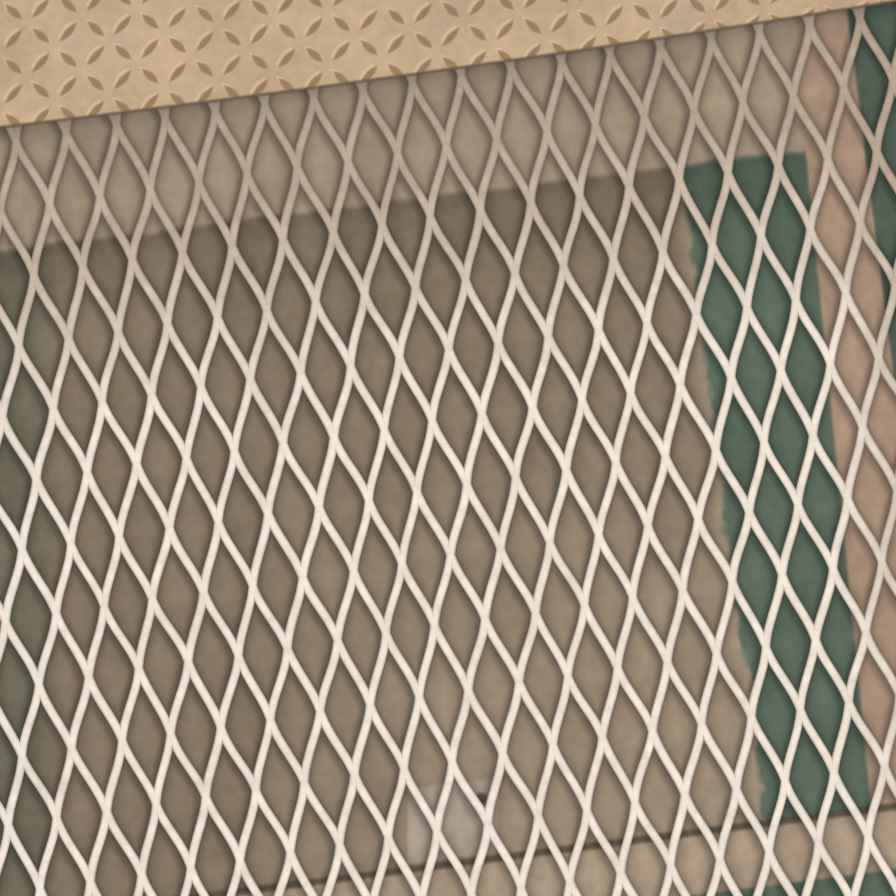
This texture is drawn by a Shadertoy shader. Its source:

```glsl
#define ROW vec2(0.0553, -0.0081)
#define COLUMN vec2(0.0201, 0.1497)
#define ANCHOR vec2(0.5010, 0.3915)
#define WIRE_RADIUS 0.0049
#define BEND 0.48
#define TREAD_PITCH 0.0305
#define WIRE_LIGHT vec3(0.95, 0.90, 0.84)
#define WIRE_DULL vec3(0.72, 0.64, 0.56)
#define PANEL vec3(0.57, 0.50, 0.42)
#define BEAM vec3(0.67, 0.59, 0.50)
#define GREEN vec3(0.37, 0.43, 0.37)
#define PLATE vec3(0.77, 0.66, 0.53)

vec2 hashGradient(vec2 cell) {
    float h = fract(sin(dot(cell, vec2(127.1, 311.7))) * 43758.5);
    return vec2(cos(6.2832 * h), sin(6.2832 * h));
}

float gradientNoise(vec2 p) {
    vec2 i = floor(p), f = p - i, u = f * f * f * (f * (f * 6.0 - 15.0) + 10.0);
    vec2 e = vec2(1.0, 0.0);
    float low = mix(dot(hashGradient(i), f), dot(hashGradient(i + e), f - e), u.x);
    float high = mix(dot(hashGradient(i + e.yx), f - e.yx), dot(hashGradient(i + 1.0), f - 1.0), u.x);
    return mix(low, high, u.y);
}

float fbm(vec2 p) {
    float sum = 0.0, gain = 0.6;
    for (int i = 0; i < 4; i++) {
        sum += gain * gradientNoise(p);
        p = p * 2.03 + 7.1;
        gain *= 0.5;
    }
    return sum;
}

// Coverage of the inside of a signed distance
float fill(float d, float soft) {
    return 1.0 - smoothstep(-soft, soft, d);
}

// Distance to the strands, folded into one quarter of a skewed cell
float meshDistance(vec2 p) {
    mat2 toCell = inverse(mat2(ROW, COLUMN));
    vec2 offset = fract(toCell * (p - ANCHOR) + 0.5) - 0.5;
    vec2 side = 2.0 * step(vec2(0.0), offset) - 1.0;
    vec2 f = abs(offset);
    float t = 2.0 * f.y;
    float strand = 0.5 * mix(t, t * t * (3.0 - 2.0 * t), BEND);
    float slope = mix(1.0, 6.0 * t * (1.0 - t), BEND);
    vec2 grad = vec2(side.x, -slope * side.y) * toCell;
    return abs(f.x - strand) / length(grad);
}

// Raised lozenges that alternate between the two diagonals
float treadDistance(vec2 p) {
    vec2 g = vec2(p.x, p.y + 0.13 * p.x) / TREAD_PITCH;
    vec2 cell = floor(g), f = fract(g) - 0.5;
    float flip = 1.0 - 2.0 * mod(cell.x + cell.y, 2.0);
    vec2 q = vec2(f.x + flip * f.y, f.y - flip * f.x) * 0.7071;
    return (abs(q.y) + 0.75 * q.x * q.x - 0.13) * TREAD_PITCH;
}

vec3 treadPlate(vec2 p, float px) {
    vec3 color = PLATE * (1.0 + 0.12 * fbm(p * 9.0) + 0.08 * fbm(p * 70.0));
    color = mix(color, vec3(0.70, 0.64, 0.58), 0.5 * smoothstep(0.05, 0.35, fbm(p * 5.0 + 3.0)));
    color = mix(color, vec3(0.86, 0.75, 0.61), 0.7 * fill(treadDistance(p + 0.003), 0.0015));
    return mix(color, vec3(0.57, 0.46, 0.34), 0.85 * fill(treadDistance(p), px + 0.0008));
}

// Panel, beams, painted strips and bracket behind the mesh
vec3 backdrop(vec2 p, float px) {
    float ragged = 0.022 * fbm(p * 22.0);
    float soft = px + 0.002;
    float beamEnd = p.y + 0.125 * p.x - 0.28;
    float postLeft = p.x - 0.90 - 0.10 * (p.y - 0.18);
    float postRight = p.x - 0.97 - 0.13 * (p.y - 0.2);
    float sill = p.y + 0.13 * p.x - 1.03;

    vec3 color = PANEL * mix(0.93, 1.10, smoothstep(0.25, 0.9, p.y) * smoothstep(0.1, 0.7, p.x));
    color = mix(color, vec3(0.42, 0.41, 0.34), 0.75 * fill(p.x - 0.055 + ragged, 0.025));
    float greenLeft = 0.765 + 0.13 * (p.y - 0.23) + ragged - p.x;
    color = mix(color, BEAM, 0.45 * fill(abs(greenLeft) - 0.012 - ragged, 0.008));
    color = mix(color, GREEN, fill(greenLeft, 0.005));
    color *= 1.0 - 0.16 * exp(-max(beamEnd, 0.0) * 22.0);
    color = mix(color, BEAM * 0.96, fill(beamEnd + 0.3 * ragged, 0.005));
    color = mix(color, vec3(0.68, 0.57, 0.48), fill(max(-postLeft, postRight), soft));
    color = mix(color, GREEN * 0.9, fill(-postRight, soft));

    // Bracket with its bolt hole
    vec2 b = p - vec2(0.505, 0.916);
    b.y += 0.12 * b.x;
    vec2 box = abs(b) - vec2(0.05, 0.042);
    color = mix(color, vec3(0.68, 0.63, 0.57), 0.8 * fill(max(box.x, box.y) + 0.2 * ragged, soft));
    color = mix(color, vec3(0.37, 0.32, 0.25), fill(length(b - vec2(0.031, -0.02)) - 0.007, soft));

    color = mix(color, BEAM, fill(-sill, soft));
    color = mix(color, vec3(0.34, 0.30, 0.24), 0.8 * fill(abs(sill) - 0.004, soft));
    color = mix(color, GREEN, fill(1.10 - 0.13 * p.x - p.y, soft));
    return color * (1.0 + 0.13 * fbm(p * vec2(13.0, 7.0)) + 0.10 * fbm(p * 55.0));
}

void mainImage(out vec4 fragColor, in vec2 fragCoord) {
    float px = 1.0 / iResolution.y;
    // The y axis runs downward from the top edge
    vec2 p = vec2(fragCoord.x, iResolution.y - fragCoord.y) * px;
    vec2 bent = p + 0.0035 * vec2(gradientNoise(p * 9.0), gradientNoise(p * 9.0 + 31.0));
    float edge = p.y - 0.142 + 0.118 * p.x + 0.023 * p.x * p.x;
    float d = meshDistance(bent);

    // Soft shadow around and beside every strand
    vec3 color = backdrop(p, px);
    color *= 1.0 - 0.30 * exp(-max(d - WIRE_RADIUS, 0.0) * 210.0);
    color *= 1.0 - 0.13 * fill(meshDistance(bent + vec2(0.007, -0.004)) - WIRE_RADIUS, 0.004);

    // Painted strands, duller near the plate and the post
    float clean = smoothstep(0.04, 0.40, edge) * (1.0 - 0.75 * smoothstep(0.86, 1.0, p.x - 0.1 * p.y));
    vec3 wire = mix(WIRE_DULL, WIRE_LIGHT, clamp(clean + 0.35 * fbm(p * 12.0), 0.0, 1.0));
    wire *= 1.0 - 0.20 * smoothstep(0.35, 1.0, d / WIRE_RADIUS) + 0.10 * fbm(p * 60.0);
    color = mix(color, wire, fill(d - WIRE_RADIUS, px));

    // Plate over the upper edge, with a dark seam
    color *= 1.0 - 0.25 * exp(-max(edge, 0.0) * 70.0);
    color = mix(color, treadPlate(p, px), fill(edge, px));
    color = mix(color, vec3(0.40, 0.33, 0.26), 0.75 * fill(abs(edge) - 0.0016, px + 0.001));
    fragColor = vec4(clamp(color, 0.0, 1.0), 1.0);
}
```
